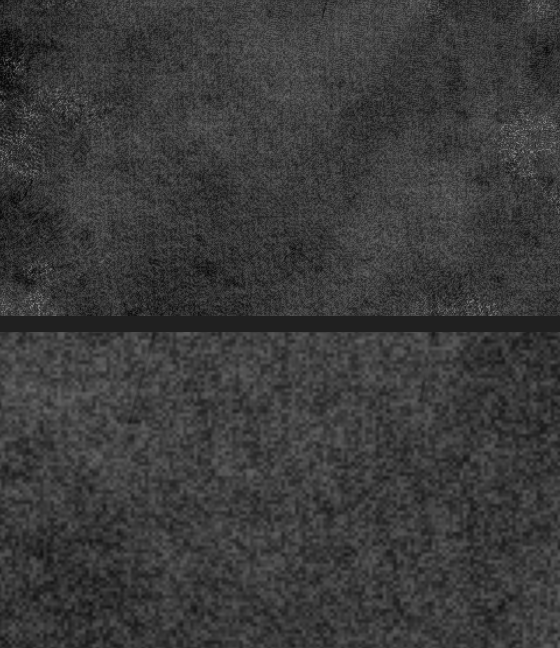
Top, the full canvas; bottom, a detail of the centre.
A Shadertoy shader for this texture:

```glsl
float hash(vec2 p) {
    return fract(sin(dot(p, vec2(127.1, 311.7))) * 43758.5);
}

float valueNoise(vec2 p) {
    vec2 cell = floor(p);
    vec2 f = fract(p);
    f = f * f * (3.0 - 2.0 * f);
    float low = mix(hash(cell), hash(cell + vec2(1, 0)), f.x);
    float high = mix(hash(cell + vec2(0, 1)), hash(cell + vec2(1, 1)), f.x);
    return mix(low, high, f.y);
}

float fbm(vec2 p, int octaves) {
    float sum = 0.0, total = 0.0, weight = 1.0;
    for (int i = 0; i < octaves; i++) {
        sum += weight * valueNoise(p);
        total += weight;
        weight *= 0.6;
        p = mat2(1.6, 1.2, -1.2, 1.6) * p + 17.3;
    }
    return sum / total;
}

float segmentDistance(vec2 p, vec2 a, vec2 b) {
    vec2 ab = b - a;
    float along = clamp(dot(p - a, ab) / dot(ab, ab), 0.0, 1.0);
    return length(p - a - ab * along);
}

// Thin broken lines, mostly steep and leaning right
float scratches(vec2 p, float aspect, float pixel) {
    float ink = 0.0;
    for (int i = 0; i < 10; i++) {
        float id = float(i);
        vec2 start = vec2(hash(vec2(id, 1.7)) * aspect, hash(vec2(id, 5.2)));
        float angle = mix(0.9, 1.6, hash(vec2(id, 9.1)));
        float reach = mix(0.06, 0.26, hash(vec2(id, 3.4)));
        vec2 end = start + reach * vec2(cos(angle), sin(angle));
        float d = segmentDistance(p, start, end);
        float line = 1.0 - smoothstep(0.0006, 0.0016 + pixel, d);
        ink = max(ink, line * mix(0.35, 1.0, hash(vec2(id, 7.7))));
    }
    return ink * smoothstep(0.25, 0.6, valueNoise(p * 45.0));
}

// Fine fibres running along both axes
float fibres(vec2 p) {
    float upright = valueNoise(p * vec2(150.0, 7.0));
    float level = valueNoise(p * vec2(6.0, 150.0) + 40.0);
    return upright + level - 1.0;
}

// Sharp grain around zero
float grain(vec2 p) {
    float fine = valueNoise(p * 271.0) - 0.5;
    float coarse = valueNoise(p * 137.0 + 31.0) - 0.5;
    return fine + 0.5 * coarse;
}

void mainImage(out vec4 fragColor, in vec2 fragCoord) {
    vec2 uv = fragCoord / iResolution.xy;
    vec2 p = fragCoord / iResolution.y;
    float aspect = iResolution.x / iResolution.y;
    float pixel = 1.0 / iResolution.y;

    // Worn sides and corners
    vec2 fromCentre = abs(uv * 2.0 - 1.0);
    float wear = smoothstep(0.45, 1.0, fromCentre.x + 0.15 * fromCentre.y * fromCentre.y);

    // Soft clouds, ragged stains and small smudges
    float clouds = fbm(p * 3.2 + 4.0, 6) - 0.5;
    float stains = smoothstep(0.46, 0.68, fbm(p * vec2(7.0, 5.0) + 23.0, 6));
    float smudges = smoothstep(0.63, 0.78, fbm(p * 19.0 + 61.0, 4));
    float dust = smoothstep(0.52, 0.72, fbm(p * 6.0 + 87.0, 5));

    float tone = 0.238 + 0.22 * clouds;
    tone -= stains * mix(0.03, 0.085, wear);
    tone -= 0.025 * wear;
    tone -= 0.06 * smudges;
    tone += 0.022 * fibres(p);
    tone -= 0.09 * scratches(p, aspect, pixel);

    // Grain grows stronger over pale dust near the edges
    float speck = grain(p);
    tone += speck * mix(0.17, 0.23, wear * dust);
    tone += dust * wear * (0.05 + 0.12 * smoothstep(0.15, 0.5, speck));

    fragColor = vec4(vec3(clamp(tone, 0.04, 0.5)), 1.0);
}
```
